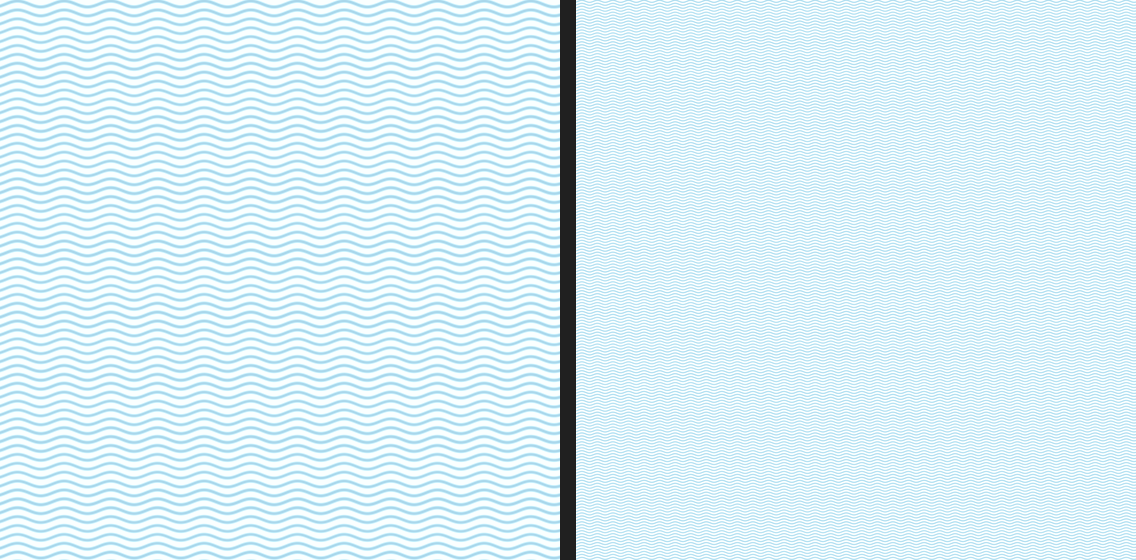
Left: one tile. Right: repeated 3 by 3.
Give the GLSL for this pattern, as a Shadertoy shader.

```glsl
// Thin sky-blue wavy lines on near-white: 63 stacked rows, 12 sine periods across.
// Each row is a band around a shared cosine, shaded as a blue core in a pale cyan fringe.
// All counts are whole numbers, so the canvas tiles in both directions.

const float TAU = 6.2831853;

// 1 inside the half width, 0 outside, with a soft edge
float band(float dist, float halfWidth, float soft) {
    return 1.0 - smoothstep(halfWidth - soft, halfWidth + soft, dist);
}

void mainImage(out vec4 fragColor, in vec2 fragCoord) {
    vec2 uv = fragCoord / iResolution.xy;
    float pixel = 63.0 / iResolution.y; // one pixel in row heights

    // Vertical position relative to the wave, in row heights
    float phase = TAU * (12.0 * uv.x - 0.375);
    float v = 63.0 * uv.y - 0.33 * cos(phase) - 0.05;

    // Distance across the line, corrected for the slope of the wave
    float slope = 0.33 / 63.0 * 12.0 * TAU * sin(phase);
    float dist = abs(fract(v) - 0.5) * inversesqrt(1.0 + slope * slope);

    // Faint change of line weight, recurring every seven rows
    float weight = 0.008 * cos(TAU * (floor(v) + 1.0) / 7.0);

    // Paper, pale fringe, blue core
    vec3 color = vec3(0.98, 1.0, 1.0);
    float fringe = band(dist, 0.2 + weight, max(0.075, 0.6 * pixel));
    float core = band(dist, 0.11 + weight, max(0.04, 0.6 * pixel));
    color = mix(color, vec3(0.77, 0.94, 0.99), fringe);
    color = mix(color, vec3(0.66, 0.84, 0.92), core);

    fragColor = vec4(color, 1.0);
}
```
